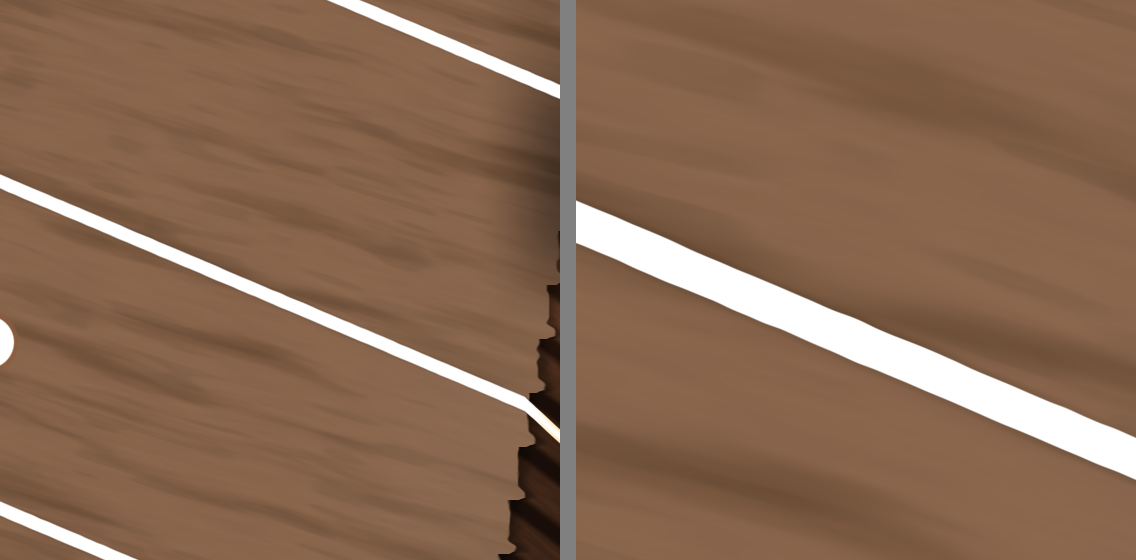
Left, the full canvas; right, a detail of the centre.
Reproduce this texture procedurally as a WebGL 1 fragment shader.

```glsl
precision highp float;
// Brown grained wood with parallel diagonal white lines, a white dot and a stepped plank edge.

uniform vec2 u_resolution;

const vec3 WOOD = vec3(0.535, 0.395, 0.295);
const vec3 WOOD_DARK = vec3(0.445, 0.320, 0.225);
const vec3 WOOD_GREY = vec3(0.570, 0.450, 0.360);
const vec3 PLANK = vec3(0.290, 0.175, 0.110);
const vec3 PLANK_DARK = vec3(0.110, 0.060, 0.035);
const vec3 WHITE = vec3(1.0);
const vec3 CREAM = vec3(1.0, 0.91, 0.68);
const vec3 RIM = vec3(0.55, 0.36, 0.24);

const float LINE_SLOPE = 0.424;
const float LINE_PERIOD = 0.584;
const float LINE_OFFSET = 0.676;
const float LINE_HALF_WIDTH = 0.0116;
const float BEND_X = 0.9375;
const float TOOTH_HEIGHT = 0.0963;

float hash(vec2 p) {
  return fract(sin(dot(p, vec2(127.1, 311.7))) * 43758.5453);
}

float noise(vec2 p) {
  vec2 i = floor(p);
  vec2 f = fract(p);
  f = f * f * (3.0 - 2.0 * f);
  float low = mix(hash(i), hash(i + vec2(1.0, 0.0)), f.x);
  float high = mix(hash(i + vec2(0.0, 1.0)), hash(i + vec2(1.0, 1.0)), f.x);
  return mix(low, high, f.y);
}

float fbm(vec2 p) {
  float sum = 0.0;
  float amp = 0.5;
  for (int i = 0; i < 4; i++) {
    sum += amp * noise(p);
    p = p * 2.03 + 17.3;
    amp *= 0.5;
  }
  return sum / 0.9375;
}

float cover(float d, float aa) {
  return 1.0 - smoothstep(-aa, aa, d);
}

// Long soft bands, fine fibres and short dark streaks along a shallow diagonal.
vec3 woodColor(vec2 p) {
  float across = p.y + 0.30 * p.x + 0.012 * (noise(p * 6.0) - 0.5);
  float along = p.x - 0.30 * p.y;
  float bands = fbm(vec2(along * 2.5, across * 22.0));
  float fibres = fbm(vec2(along * 12.0, across * 90.0) + 40.0);
  float streaks = smoothstep(0.66, 0.86, noise(vec2(along * 9.0, across * 65.0) + 8.0));
  vec3 col = mix(WOOD_DARK, WOOD, smoothstep(0.12, 0.55, bands));
  col *= 1.0 + 0.07 * (fibres - 0.5) - 0.05 * streaks;

  // Pale lower right, shaded upper right.
  float pale = smoothstep(0.45, 1.0, p.x) * (1.0 - smoothstep(0.2, 0.65, p.y));
  float shade = smoothstep(0.84, 1.02, p.x) * smoothstep(0.38, 0.62, p.y)
              * (1.0 - 0.7 * smoothstep(0.75, 0.95, p.y));
  col = mix(col, WOOD_GREY, 0.32 * pale);
  return col * (1.0 - 0.42 * shade);
}

// Signed distance to the right-hand edge, stepped once per plank.
float edgeDistance(vec2 p) {
  float k = (p.y - 0.010) / TOOTH_HEIGHT;
  float f = fract(k);
  float nub = 0.011 * (1.0 - smoothstep(0.12, 0.30, f)) * smoothstep(0.0, 0.06, f);
  float fray = 0.007 * (noise(p * 85.0) - 0.5);
  return p.x - (0.909 + 0.0175 * floor(k) + nub + fray);
}

// Dark slanted planks seen beyond the edge.
vec3 plankColor(vec2 p, float edge) {
  float f = fract((p.y + 0.75 * p.x - 0.788) / 0.1094);
  float face = smoothstep(0.12, 0.30, f) * (1.0 - smoothstep(0.76, 0.94, f));
  float grain = fbm(vec2(p.x - p.y, p.y + 0.75 * p.x) * vec2(12.0, 110.0));
  vec3 col = mix(PLANK_DARK, PLANK, face * (0.65 + 0.6 * grain));
  col *= 0.85 + 0.5 * smoothstep(0.25, 0.48, p.y);
  return col * mix(0.6, 1.0, smoothstep(0.0, 0.03, edge));
}

// Signed distance to the repeated lines; the middle one bends at the edge.
float lineDistance(vec2 p) {
  float bend = 0.5 * max(p.x - BEND_X, 0.0) * step(p.y, 0.6);
  float s = p.y + LINE_SLOPE * p.x + bend - LINE_OFFSET;
  float d = abs(mod(s + 0.5 * LINE_PERIOD, LINE_PERIOD) - 0.5 * LINE_PERIOD);
  float wear = 0.0008 * (noise(p * 70.0) - 0.5);
  return d / length(vec2(1.0, LINE_SLOPE)) - LINE_HALF_WIDTH + wear;
}

void main() {
  vec2 p = gl_FragCoord.xy / u_resolution;
  float aa = 1.0 / min(u_resolution.x, u_resolution.y);

  float edge = edgeDistance(p);
  vec3 col = mix(plankColor(p, edge), woodColor(p), cover(edge, aa + 0.0015));

  // White dot with a thin warm rim.
  float dot_ = length(p - vec2(-0.022, 0.389)) - 0.047;
  col = mix(col, RIM, 0.8 * cover(abs(dot_ - 0.004) - 0.004, aa));
  col = mix(col, WHITE, cover(dot_, aa));

  // White lines with a faint dark border, turning cream past the bend.
  float line = lineDistance(p);
  float glow = smoothstep(BEND_X, 1.0, p.x) * step(p.y, 0.6);
  vec3 paint = mix(WHITE, CREAM, glow * smoothstep(-0.011, 0.0, line));
  col *= 1.0 - 0.10 * cover(line - 0.002, 0.003);
  col = mix(col, paint, cover(line, aa));

  gl_FragColor = vec4(col, 1.0);
}
```
